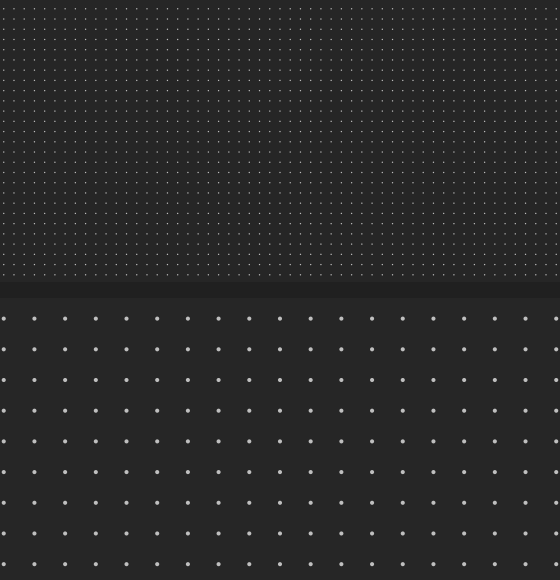
Top, the full canvas; bottom, a detail of the centre.
Reproduce this pattern procedurally as a WebGL 1 fragment shader.

```glsl
precision highp float;
// Fine square grid of small pale round dots on a flat charcoal ground.

uniform vec2 u_resolution;

// Lengths are fractions of the canvas width, measured from the top left.
const float PITCH = 0.01827;                     // 55 columns, 27 rows
const vec2 FIRST_DOT = vec2(0.0067, 0.0157);     // centre of the top left dot
const float DOT_RADIUS = 0.00121;
const vec3 GROUND_COLOR = vec3(0.150);
const vec3 DOT_COLOR = vec3(0.750);
const int SAMPLES = 6;                           // subsamples per pixel axis

// Signed distance to the nearest dot of the grid.
float dotDistance(vec2 p) {
  vec2 cell = fract((p - FIRST_DOT) / PITCH + 0.5) - 0.5;
  return length(cell * PITCH) - DOT_RADIUS;
}

// Share of the pixel covered by a dot; dots are barely wider than a pixel,
// so the area is integrated with softened subsamples.
float dotCoverage(vec2 p, float pixel) {
  float subpixel = pixel / float(SAMPLES);
  float total = 0.0;
  for (int j = 0; j < SAMPLES; j++) {
    for (int i = 0; i < SAMPLES; i++) {
      vec2 offset = (vec2(float(i), float(j)) + 0.5) * subpixel - 0.5 * pixel;
      total += clamp(0.5 - dotDistance(p + offset) / subpixel, 0.0, 1.0);
    }
  }
  return total / float(SAMPLES * SAMPLES);
}

void main() {
  float pixel = 1.0 / u_resolution.x;
  vec2 p = vec2(gl_FragCoord.x, u_resolution.y - gl_FragCoord.y) * pixel;
  vec3 color = mix(GROUND_COLOR, DOT_COLOR, dotCoverage(p, pixel));
  gl_FragColor = vec4(color, 1.0);
}
```
